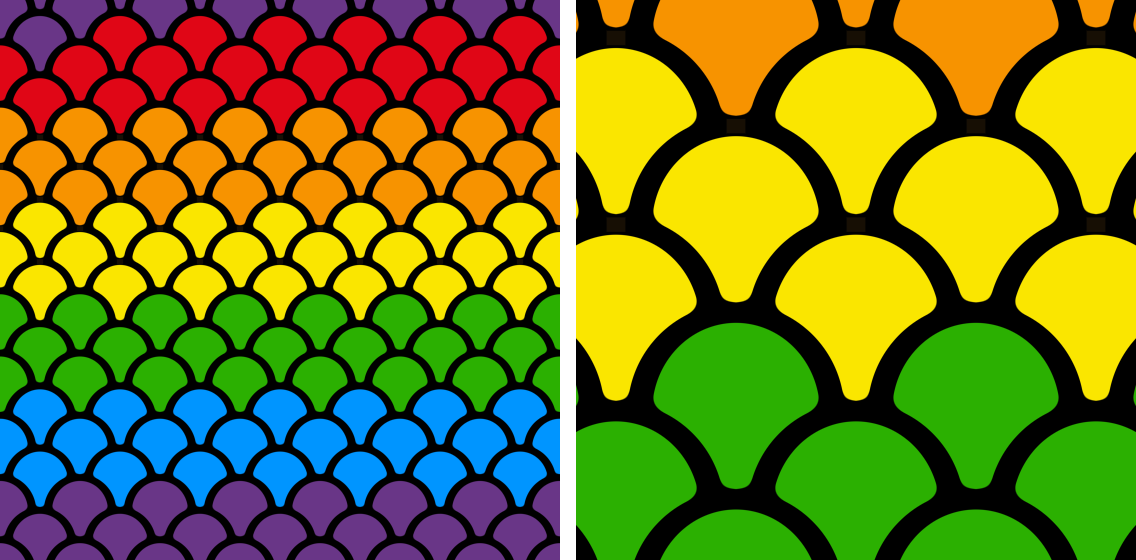
Left, the full canvas; right, a detail of the centre.
Write a three.js fragment shader that draws this pattern.

```glsl
// Overlapping fish scales in rainbow bands, three rows per colour, on black.
// Each scale is an ellipse cut by the rounded outlines of the scales below it;
// rows are staggered by half a column and wrap in both directions.

varying vec2 vUv;

// Layout, in units of the canvas
const float COLUMNS = 7.0;
const float ROWS = 18.0;
const float ROWS_PER_BAND = 3.0;
const float FIRST_TOP = 0.0286;   // top of row 0, measured downwards
const float ROW_SHIFT = 0.0031;   // odd rows sit slightly higher

// Scale shape
const vec2 DOME = vec2(0.0499, 0.0527);  // radii of the coloured dome
const float OUTLINE_RADIUS = 0.0645;     // outer radius of the black arch
const float ROUNDING = 0.008;            // softness of the corners

// Faint squares on the arch tops of some rows
const vec2 JOINT_ROWS = vec2(4.0, 8.0);
const vec2 JOINT_SIZE = vec2(0.0056, 0.0043);
const float JOINT_RISE = 0.006;

const vec3 INK    = vec3(0.0);
const vec3 JOINT  = vec3(0.09, 0.06, 0.015);
const vec3 RED    = vec3(0.88, 0.025, 0.085);
const vec3 ORANGE = vec3(0.97, 0.575, 0.0);
const vec3 YELLOW = vec3(0.98, 0.90, 0.0);
const vec3 GREEN  = vec3(0.17, 0.69, 0.005);
const vec3 BLUE   = vec3(0.0, 0.585, 1.0);
const vec3 PURPLE = vec3(0.41, 0.21, 0.53);

float smoothMax(float a, float b, float k) {
  float h = max(k - abs(a - b), 0.0) / k;
  return max(a, b) + 0.25 * k * h * h;
}

// Whole-number remainder, safe against rounding
float wrapIndex(float i, float count) {
  return floor(mod(i + 0.5, count));
}

// Signed distance to a scale; q starts at its top, x mirrored, y downwards
float scaleDistance(vec2 q, float drop) {
  vec2 centre = vec2(0.0, DOME.y);
  vec2 sideArch = centre + vec2(0.5 / COLUMNS, drop);
  vec2 lowerArch = centre + vec2(0.0, 2.0 / ROWS);
  float dome = (length((q - centre) / DOME) - 1.0) * DOME.x;
  float side = OUTLINE_RADIUS - length(q - sideArch);
  float tip = OUTLINE_RADIUS - length(q - lowerArch);
  return smoothMax(smoothMax(dome, side, ROUNDING), tip, ROUNDING);
}

float boxDistance(vec2 q, vec2 halfSize) {
  vec2 d = abs(q) - halfSize;
  return max(d.x, d.y);
}

vec3 bandColor(float row, float column) {
  // One stray scale of the last band opens the first row
  if (row < 0.5 && column < 0.5) return PURPLE;
  float band = floor((row + 0.5) / ROWS_PER_BAND);
  if (band < 0.5) return RED;
  if (band < 1.5) return ORANGE;
  if (band < 2.5) return YELLOW;
  if (band < 3.5) return GREEN;
  if (band < 4.5) return BLUE;
  return PURPLE;
}

void main() {
  vec2 p = vec2(vUv.x, 1.0 - vUv.y);
  float soft = 0.7 * fwidth(vUv.x);
  float baseRow = floor((p.y - FIRST_TOP) * ROWS);

  float nearest = 1.0;
  float joint = 1.0;
  vec3 fill = INK;

  // Visit the rows whose scales can reach this point
  for (int i = -1; i <= 1; i++) {
    float k = baseRow + float(i);
    float row = wrapIndex(k, ROWS);
    float odd = wrapIndex(k, 2.0);
    float column = floor(p.x * COLUMNS + 0.5 * odd);
    vec2 top = vec2((column + 0.5 - 0.5 * odd) / COLUMNS,
                    FIRST_TOP + k / ROWS - odd * ROW_SHIFT);
    vec2 q = vec2(abs(p.x - top.x), p.y - top.y);

    float drop = 1.0 / ROWS + (2.0 * odd - 1.0) * ROW_SHIFT;
    float d = scaleDistance(q, drop);
    if (d < nearest) {
      nearest = d;
      fill = bandColor(row, wrapIndex(column, COLUMNS));
    }
    if (row > JOINT_ROWS.x - 0.5 && row < JOINT_ROWS.y + 0.5) {
      joint = min(joint, boxDistance(q + vec2(0.0, JOINT_RISE), JOINT_SIZE));
    }
  }

  // Ink, then joints, then coloured scales
  vec3 color = mix(JOINT, INK, smoothstep(-soft, soft, joint));
  color = mix(fill, color, smoothstep(-soft, soft, nearest));
  gl_FragColor = vec4(color, 1.0);
}
```
